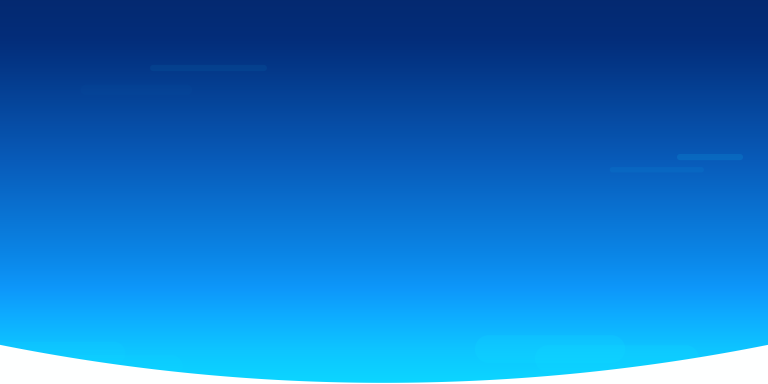
Write a Shadertoy shader that draws this background.

```glsl
// Deep blue to cyan sky with faint streaks, closed below by a wide white arc.

const vec3 WHITE = vec3(0.995, 1.0, 1.0);
const vec3 STREAK_TINT = vec3(0.05, 0.86, 1.0);

// Arc: lowest point and radius, in canvas heights
const float ARC_BOTTOM = 0.003;
const float ARC_RADIUS = 5.10;

// Sky colour stops: red, green, blue, height
const int STOP_COUNT = 9;
const vec4 SKY[STOP_COUNT] = vec4[](
    vec4(0.045, 0.84, 1.00, 0.00),
    vec4(0.050, 0.77, 1.00, 0.09),
    vec4(0.050, 0.67, 1.00, 0.18),
    vec4(0.050, 0.59, 0.98, 0.25),
    vec4(0.040, 0.52, 0.90, 0.34),
    vec4(0.030, 0.36, 0.73, 0.575),
    vec4(0.012, 0.20, 0.51, 0.85),
    vec4(0.010, 0.175, 0.475, 0.90),
    vec4(0.015, 0.16, 0.44, 1.00));

// Streaks: left end, right end, height, half thickness (x = 0 at the centre)
const int STREAK_COUNT = 8;
const vec4 STREAKS[STREAK_COUNT] = vec4[](
    vec4(-0.609, -0.305, 0.823, 0.008),
    vec4(-0.790, -0.500, 0.766, 0.013),
    vec4( 0.763,  0.935, 0.591, 0.008),
    vec4( 0.588,  0.833, 0.558, 0.007),
    vec4( 0.237,  0.628, 0.091, 0.036),
    vec4( 0.393,  0.820, 0.066, 0.035),
    vec4(-1.100, -0.674, 0.080, 0.030),
    vec4(-1.100, -0.524, 0.045, 0.030));
const float OPACITY[STREAK_COUNT] = float[](
    0.055, 0.015, 0.11, 0.06, 0.20, 0.20, 0.12, 0.12);

vec3 skyColor(float height) {
    vec3 color = SKY[0].rgb;
    for (int i = 1; i < STOP_COUNT; i++) {
        float blend = (height - SKY[i - 1].w) / (SKY[i].w - SKY[i - 1].w);
        color = mix(color, SKY[i].rgb, clamp(blend, 0.0, 1.0));
    }
    return color;
}

// Signed distance to a horizontal bar with round ends
float streakDistance(vec2 p, vec4 bar) {
    float nearestX = clamp(p.x, bar.x + bar.w, bar.y - bar.w);
    return length(p - vec2(nearestX, bar.z)) - bar.w;
}

float coverage(float signedDistance, float pixel) {
    return clamp(0.5 - signedDistance / pixel, 0.0, 1.0);
}

void mainImage(out vec4 fragColor, in vec2 fragCoord) {
    float pixel = 1.0 / iResolution.y;
    vec2 p = vec2(fragCoord.x - 0.5 * iResolution.x, fragCoord.y) * pixel;

    vec3 color = skyColor(p.y);

    // Translucent streaks and low cloud bands
    for (int i = 0; i < STREAK_COUNT; i++) {
        float mask = coverage(streakDistance(p, STREAKS[i]), pixel);
        color = mix(color, STREAK_TINT, OPACITY[i] * mask);
    }

    // White area outside the large circle
    vec2 arcCenter = vec2(0.0, ARC_BOTTOM + ARC_RADIUS);
    float arc = length(p - arcCenter) - ARC_RADIUS;
    color = mix(WHITE, color, coverage(arc, pixel));

    fragColor = vec4(color, 1.0);
}
```
